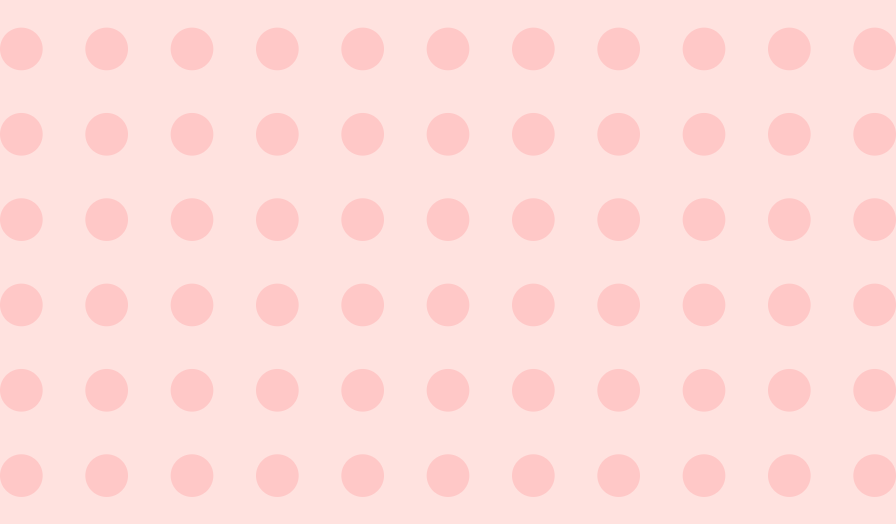
Reproduce this pattern procedurally as a Shadertoy shader.

```glsl
const vec3 BACKGROUND = vec3(1.0, 0.886, 0.875);
const vec3 DOT_COLOR = vec3(1.0, 0.784, 0.780);

const float CELLS_ACROSS = 10.5;
const float DOT_RADIUS = 0.25;
const vec2 FIRST_CENTER = vec2(0.25, 0.567);

// Offset from the nearest dot center, in cells
vec2 repeatCell(vec2 p, vec2 center) {
    return fract(p - center + 0.5) - 0.5;
}

// Signed distance to a circle
float circleDistance(vec2 p, float radius) {
    return length(p) - radius;
}

// Antialiased coverage of a shape
float coverage(float dist, float pixelSize) {
    return clamp(0.5 - dist / pixelSize, 0.0, 1.0);
}

void mainImage(out vec4 fragColor, in vec2 fragCoord) {
    // Square cells scaled by canvas width
    float pixelSize = CELLS_ACROSS / iResolution.x;
    vec2 p = fragCoord * pixelSize;

    // Regular dot grid
    vec2 local = repeatCell(p, FIRST_CENTER);
    float dotMask = coverage(circleDistance(local, DOT_RADIUS), pixelSize);

    fragColor = vec4(mix(BACKGROUND, DOT_COLOR, dotMask), 1.0);
}
```
